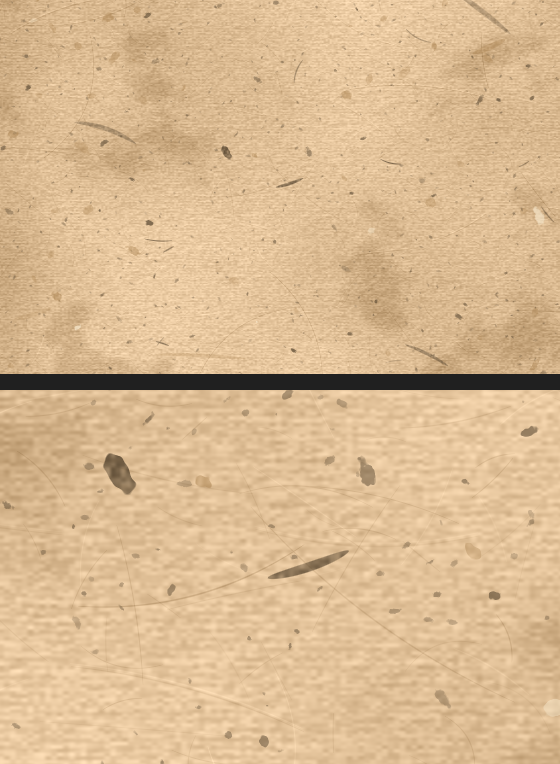
Top, the full canvas; bottom, a detail of the centre.
A WebGL 2 fragment shader for this texture:

```glsl
#version 300 es
precision highp float;
// Handmade fibre paper: warm mottled pulp with a fine horizontal laid grain,
// over which hairs, raised creases, bark flakes and specks are scattered.
// Each kind of inclusion is one jittered grid, searched over 3x3 cells.

#define PULP vec3(0.892, 0.765, 0.605)
#define BARK vec3(0.37, 0.30, 0.21)
#define STRAW vec3(0.69, 0.54, 0.35)
#define CHALK vec3(0.97, 0.91, 0.80)
#define MOTTLE 0.15
#define GRAIN 0.105
#define RELIEF 0.085
#define LAID_ROWS 125.0
#define LAID_DEPTH 0.019
#define HAIR_DEPTH 0.13

uniform vec2 u_resolution;
out vec4 fragColor;

vec4 hash4(vec2 p) {
  vec4 h = fract(p.xyxy * vec4(0.1031, 0.1030, 0.0973, 0.1099));
  h += dot(h, h.wzxy + 33.33);
  return fract((h.xxyz + h.yzzw) * h.zywx);
}

float noise(vec2 p) {
  vec2 i = floor(p), f = fract(p);
  f = f * f * (3.0 - 2.0 * f);
  return mix(mix(hash4(i).x, hash4(i + vec2(1, 0)).x, f.x),
             mix(hash4(i + vec2(0, 1)).x, hash4(i + vec2(1, 1)).x, f.x), f.y);
}

float fbm(vec2 p) {
  float sum = 0.0, amp = 0.5;
  for (int i = 0; i < 5; i++) {
    sum += amp * noise(p);
    p = mat2(1.6, 1.2, -1.2, 1.6) * p + 17.3;
    amp *= 0.5;
  }
  return sum;
}

// Pixel coverage of a shape at signed distance d
float cover(float d) {
  return clamp(0.5 - d * u_resolution.y / 1.2, 0.0, 1.0);
}

vec2 turn(vec2 p, float a) {
  float c = cos(a), s = sin(a);
  return vec2(c * p.x + s * p.y, c * p.y - s * p.x);
}

// Bent tapering strands; reach is the half length in cells, width in heights
float strands(vec2 p, float cells, float density, float reach, float width,
              float tilt, float bend, float seed) {
  float mask = 0.0;
  vec2 g = p * cells + 40.0;
  for (int i = 0; i < 9; i++) {
    vec2 cell = floor(g) + vec2(i % 3 - 1, i / 3 - 1);
    vec4 r = hash4(cell + seed * 7.31), s = hash4(cell + seed * 3.17 + 91.7);
    if (r.x > density) continue;
    float a = r.w * 2.0 - 1.0;
    vec2 q = turn(g - cell - r.yz, a * abs(a) * tilt - 0.1);
    float len = reach * mix(0.35, 1.0, s.x);
    q.y += (s.y - 0.5) * bend * q.x * q.x / reach;
    float u = q.x / len;
    float w = width * mix(0.5, 1.0, s.w) * sqrt(max(0.0, 1.0 - u * u));
    float d = max(abs(q.y) / cells - w, (abs(q.x) - len) / cells);
    mask = max(mask, cover(d) * mix(0.3, 1.0, s.z));
  }
  return mask;
}

// Ragged flakes, mostly small, stretched along a random direction
float flakes(vec2 p, float cells, float density, float radius, float seed) {
  float mask = 0.0;
  vec2 g = p * cells + 60.0;
  float ragged = noise(p * 0.9 / radius + seed) + 0.5 * noise(p * 2.5 / radius) - 0.75;
  for (int i = 0; i < 9; i++) {
    vec2 cell = floor(g) + vec2(i % 3 - 1, i / 3 - 1);
    vec4 r = hash4(cell + seed * 5.77), s = hash4(cell + seed * 2.39 + 53.1);
    if (r.x > density) continue;
    vec2 q = turn((g - cell - r.yz) / cells, (r.w - 0.5) * 2.6);
    q.x /= mix(1.0, 2.2, s.x);
    float d = length(q) - radius * (mix(0.35, 1.0, s.y * s.y) + 0.6 * ragged);
    mask = max(mask, cover(d) * mix(0.35, 1.0, s.z));
  }
  return mask;
}

void main() {
  vec2 p = gl_FragCoord.xy / u_resolution.y;
  vec2 uv = gl_FragCoord.xy / u_resolution;
  vec2 lit = vec2(-0.0012, 0.0028);

  // Cloudy pulp, darker towards the left edge and lower right
  float cloud = fbm(p * vec2(2.2, 3.0) + 4.0);
  float tone = (cloud - 0.48) * MOTTLE;
  tone -= 0.08 * smoothstep(0.58, 0.76, fbm(p * vec2(5.0, 7.0) + 31.0));
  tone -= 0.06 * smoothstep(0.12, 0.0, uv.x) + 0.05 * smoothstep(0.75, 1.3, uv.x + 0.5 * (1.0 - uv.y));

  // Laid rows, surface relief and fine grain
  float wobble = noise(p * vec2(14.0, 9.0)) * 3.0 + noise(p * 60.0) * 1.6;
  tone += LAID_DEPTH * sin(p.y * LAID_ROWS * 6.2832 + wobble) * noise(p * vec2(50.0, 20.0)) * 1.6;
  vec2 rough = vec2(85.0, 130.0);
  tone += RELIEF * (noise(p * rough) - noise((p + lit) * rough));
  tone += GRAIN * (noise(p * vec2(190.0, 310.0)) - 0.5);

  // Raised creases: a bright ridge beside its shadow
  float ridge = strands(p, 4.5, 0.55, 0.85, 0.0010, 0.9, 0.5, 1.0);
  float shade = strands(p + lit, 4.5, 0.55, 0.85, 0.0010, 0.9, 0.5, 1.0);
  tone += 0.07 * ridge - 0.10 * shade;

  // Fine hairs, short and long
  float hair = 0.7 * strands(p, 15.0, 0.75, 0.6, 0.0005, 1.6, 0.9, 2.0);
  hair += 0.6 * strands(p, 9.0, 0.6, 0.8, 0.0006, 1.5, 0.8, 3.0);
  hair += strands(p, 4.0, 0.5, 0.75, 0.0008, 1.4, 0.7, 4.0);
  tone -= HAIR_DEPTH * hair;
  tone += 0.06 * strands(p, 11.0, 0.5, 0.8, 0.0007, 1.5, 0.7, 5.0);
  vec3 color = PULP + tone * vec3(0.97, 1.0, 1.03);

  // Straw shards, bark splinters, flakes and specks
  float fleck = 0.55 + 0.6 * noise(p * 220.0);
  color = mix(color, STRAW, 0.6 * fleck * strands(p, 2.5, 0.3, 0.32, 0.009, 0.6, 0.3, 6.0));
  color = mix(color, BARK, 0.8 * fleck * strands(p, 2.6, 0.22, 0.26, 0.008, 0.7, 0.4, 7.0));
  color = mix(color, BARK, 0.85 * strands(p, 7.0, 0.22, 0.28, 0.0022, 1.6, 0.5, 8.0));
  color = mix(color, STRAW, 0.7 * fleck * flakes(p, 9.0, 0.3, 0.012, 9.0));
  color = mix(color, BARK, 0.85 * fleck * flakes(p, 3.6, 0.2, 0.018, 10.0));
  color = mix(color, BARK, 0.75 * flakes(p, 13.0, 0.28, 0.0065, 11.0));
  color = mix(color, BARK, 0.55 * flakes(p, 38.0, 0.3, 0.0032, 12.0));
  color = mix(color, CHALK, 0.8 * flakes(p, 4.5, 0.25, 0.012, 13.0));

  fragColor = vec4(clamp(color, 0.0, 1.0), 1.0);
}
```
